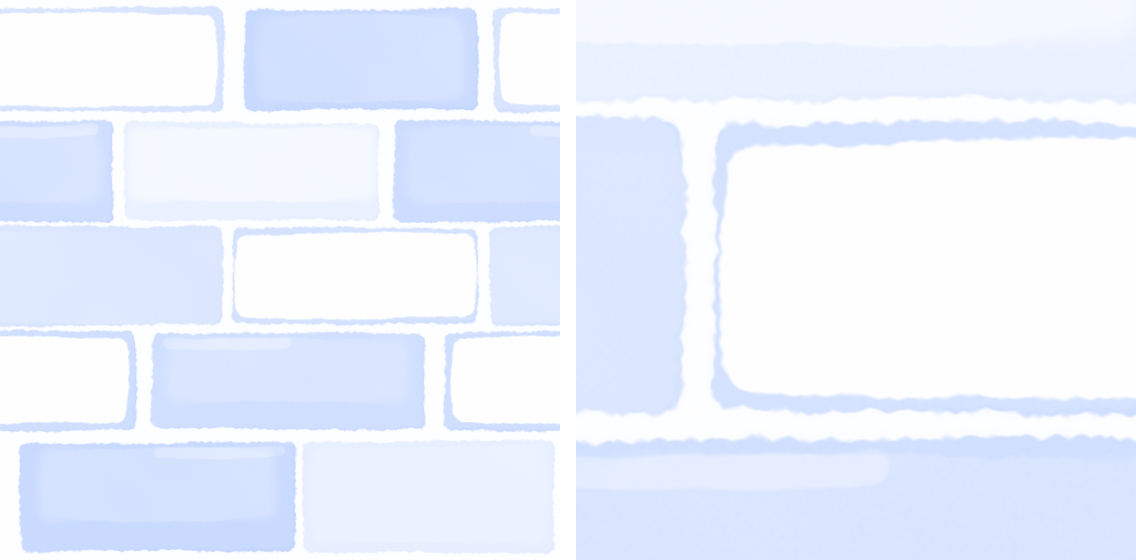
Left, the full canvas; right, a detail of the centre.
This pattern is drawn by a Shadertoy shader. Its source:

```glsl
// Watercolour brick wall: five staggered courses of pale blue washes and hollow outlined bricks.

const vec3 PAPER = vec3(0.995, 0.998, 1.0);
const vec3 DEEP_BLUE = vec3(0.775, 0.845, 1.0);
const int COURSES = 5;

// Per course, bottom up: left and right edge of its two bricks; the second may wrap.
const vec4 SPANS[COURSES] = vec4[COURSES](
    vec4(0.036, 0.527, 0.540, 0.990), vec4(0.270, 0.759, 0.794, 1.242),
    vec4(0.417, 0.852, 0.875, 1.397), vec4(0.221, 0.677, 0.703, 1.202),
    vec4(0.436, 0.852, 0.883, 1.398));

// Bottom and top of each course.
const vec2 LEVELS[COURSES] = vec2[COURSES](
    vec2(0.013, 0.212), vec2(0.231, 0.408), vec2(0.419, 0.596),
    vec2(0.604, 0.784), vec2(0.801, 0.986));

// Per brick: rim tint, panel tint, side inset, bottom inset.
const vec4 WASHES[2 * COURSES] = vec4[2 * COURSES](
    vec4(0.93, 0.72, 0.040, 0.055), vec4(0.40, 0.34, 0.020, 0.020),
    vec4(0.80, 0.65, 0.033, 0.050), vec4(0.82, 0.00, 0.018, 0.015),
    vec4(0.72, 0.00, 0.008, 0.011), vec4(0.62, 0.56, 0.006, 0.006),
    vec4(0.36, 0.16, 0.012, 0.035), vec4(0.85, 0.68, 0.028, 0.036),
    vec4(0.93, 0.74, 0.030, 0.016), vec4(0.66, 0.00, 0.016, 0.011));

vec2 hash2(vec2 p) {
    vec3 q = fract(p.xyx * vec3(0.1031, 0.1030, 0.0973));
    q += dot(q, q.yzx + 33.33);
    return fract((q.xx + q.yz) * q.zy);
}

// Distance to the nearest scattered cell centre.
float cellNoise(vec2 p) {
    vec2 cell = floor(p), local = fract(p);
    float nearest = 2.0;
    for (int y = -1; y <= 1; y++)
        for (int x = -1; x <= 1; x++) {
            vec2 o = vec2(x, y);
            vec2 d = o + hash2(cell + o) - local;
            nearest = min(nearest, dot(d, d));
        }
    return sqrt(nearest);
}

float layeredSines(vec2 p, float seed) {
    return 0.5 * sin(p.x * 19.0 + p.y * 13.0 + seed)
         + 0.3 * sin(p.x * 41.0 - p.y * 37.0 + seed * 2.3)
         + 0.2 * sin(p.x * 83.0 + p.y * 97.0 + seed * 4.1);
}

float roundBox(vec2 p, vec2 halfSize, float radius) {
    vec2 q = abs(p) - halfSize + radius;
    return length(max(q, 0.0)) + min(max(q.x, q.y), 0.0) - radius;
}

vec2 tilt(vec2 p, float angle) {
    return vec2(p.x - angle * p.y, p.y + angle * p.x);
}

float coverage(float d, float softness) {
    return 1.0 - smoothstep(-softness, softness, d);
}

// Amount of blue pigment laid down by one brick at p, relative to its centre.
float brickTint(vec2 p, vec2 halfSize, vec4 wash, float seed, float leftward, float pixel) {
    vec2 rnd = hash2(vec2(seed, seed + 17.0)) - 0.5;
    float edge = 0.0012 + 0.6 * pixel;
    float solid = step(0.1, wash.y);
    float rough = 0.0045 * (cellNoise(p * 95.0 + seed * 9.0) - 0.45);
    vec2 wobble = 0.003 * vec2(layeredSines(p, seed * 5.0), layeredSines(p.yx, seed * 7.0));
    vec2 q = p + wobble;
    float outer = roundBox(tilt(q, rnd.x * 0.014), halfSize, 0.014) + rough;

    // Pooled wash and a second, slightly turned coat that leaves dark slivers.
    float pooled = 0.06 * layeredSines(p * 0.45, seed) + 0.16 * p.x * sign(rnd.y);
    float coat = roundBox(tilt(q + vec2(0.004, -0.003), rnd.y * 0.035), halfSize, 0.016);
    float tint = wash.x * (1.0 + 0.4 * pooled);
    tint += 0.14 * wash.x * (1.0 - coverage(coat + rough, edge));

    // Lighter inner panel with bulging sides.
    vec2 panelHalf = halfSize - vec2(wash.z, 0.5 * (wash.w + 0.011));
    vec2 panelPos = tilt(p - 0.8 * wobble.yx, rnd.y * 0.025);
    panelPos.y -= 0.5 * (wash.w - 0.011);
    vec2 bulge = 1.0 - min(panelPos * panelPos / (panelHalf * panelHalf), 1.0);
    float panel = roundBox(panelPos, panelHalf + vec2(0.007, 0.002) * bulge.yx, 0.016);
    float feather = 0.012 * solid * smoothstep(0.5, 1.0, abs(panelPos.x) / panelHalf.x);
    float inside = coverage(panel + 0.6 * rough, edge + feather);
    tint = mix(tint, wash.y * (1.0 + pooled), inside);

    // Thin highlight stroke under the top edge of deep washes.
    vec2 strokePos = q - vec2(0.11 * leftward, halfSize.y - 0.019);
    strokePos.y -= 0.25 * strokePos.x * strokePos.x;
    float stroke = coverage(roundBox(strokePos, vec2(0.115, 0.010), 0.009), edge);
    tint -= 0.20 * stroke * step(0.03, wash.w) * step(0.5, wash.x);

    // Paper grain inside, faint bleed outside.
    tint *= 0.97 + 0.07 * cellNoise(p * 260.0 + seed);
    float bleed = 0.07 * wash.x * exp(-max(outer, 0.0) / 0.005);
    return mix(bleed, tint, coverage(outer, edge));
}

void mainImage(out vec4 fragColor, in vec2 fragCoord) {
    vec2 uv = fragCoord / iResolution.xy;
    float pixel = 1.0 / min(iResolution.x, iResolution.y);
    float tint = 0.0;
    for (int i = 0; i < 2 * COURSES; i++) {
        int course = i / 2;
        bool first = i % 2 == 0;
        vec2 span = first ? SPANS[course].xy : SPANS[course].zw;
        vec2 level = LEVELS[course] + (first ? vec2(0.003, -0.003) : vec2(0.0));
        vec2 p = uv - 0.5 * vec2(span.x + span.y, level.x + level.y);
        p.x = fract(p.x + 0.5) - 0.5;
        vec2 halfSize = 0.5 * vec2(span.y - span.x, level.y - level.x);
        if (roundBox(p, halfSize, 0.0) > 0.03) continue;
        float side = course % 3 == 0 ? 1.0 : -1.0;
        tint = max(tint, brickTint(p, halfSize, WASHES[i], float(i) + 1.0, side, pixel));
    }
    fragColor = vec4(mix(PAPER, DEEP_BLUE, clamp(tint, 0.0, 1.1)), 1.0);
}
```
